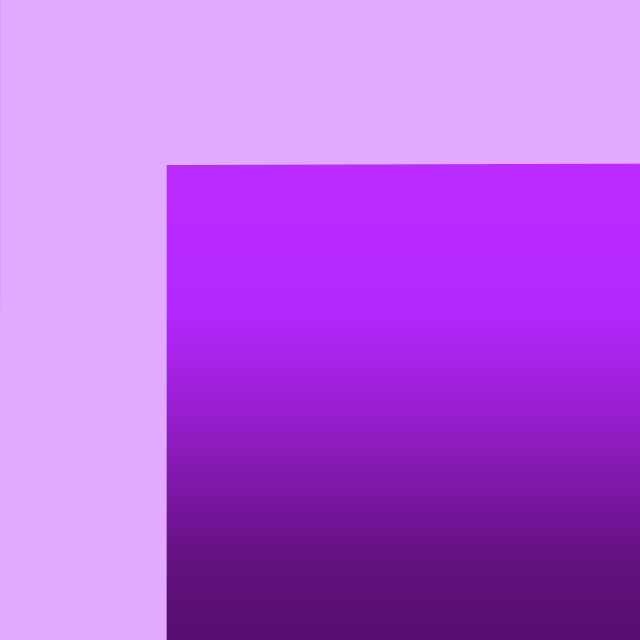
This background is drawn by a WebGL 1 fragment shader. Its source:

```glsl
precision highp float;

uniform vec2 u_resolution;

// Linear 0..1 position of v between a and b
float ramp(float a, float b, float v) {
    return clamp((v - a) / (b - a), 0.0, 1.0);
}

// Vertical panel gradient, from bright violet down to deep plum
vec3 panelColor(float y) {
    vec3 color = mix(vec3(0.733, 0.169, 1.0), vec3(0.702, 0.157, 1.0), ramp(0.74, 0.515, y));
    color = mix(color, vec3(0.605, 0.122, 0.82), ramp(0.515, 0.365, y));
    color = mix(color, vec3(0.49, 0.092, 0.65), ramp(0.365, 0.237, y));
    color = mix(color, vec3(0.38, 0.066, 0.488), ramp(0.237, 0.115, y));
    return mix(color, vec3(0.34, 0.056, 0.44), ramp(0.115, 0.0, y));
}

void main() {
    vec2 uv = gl_FragCoord.xy / u_resolution;
    vec2 pixel = 1.0 / u_resolution;

    // Pale lilac ground with a faint line on the upper left border
    vec3 color = vec3(0.89, 0.66, 1.0);
    float border = (1.0 - smoothstep(0.0005, 0.002, uv.x)) * smoothstep(0.49, 0.55, uv.y);
    color = mix(color, vec3(0.86, 0.61, 1.0), border);

    // Panel with a slightly sloping top edge
    float top = mix(0.7422, 0.7443, ramp(0.26, 1.0, uv.x));
    float panel = ramp(-0.5, 0.5, (uv.x - 0.2604) / pixel.x)
                * ramp(-0.5, 0.5, (top - uv.y) / pixel.y);
    color = mix(color, panelColor(uv.y), panel);

    gl_FragColor = vec4(color, 1.0);
}
```
